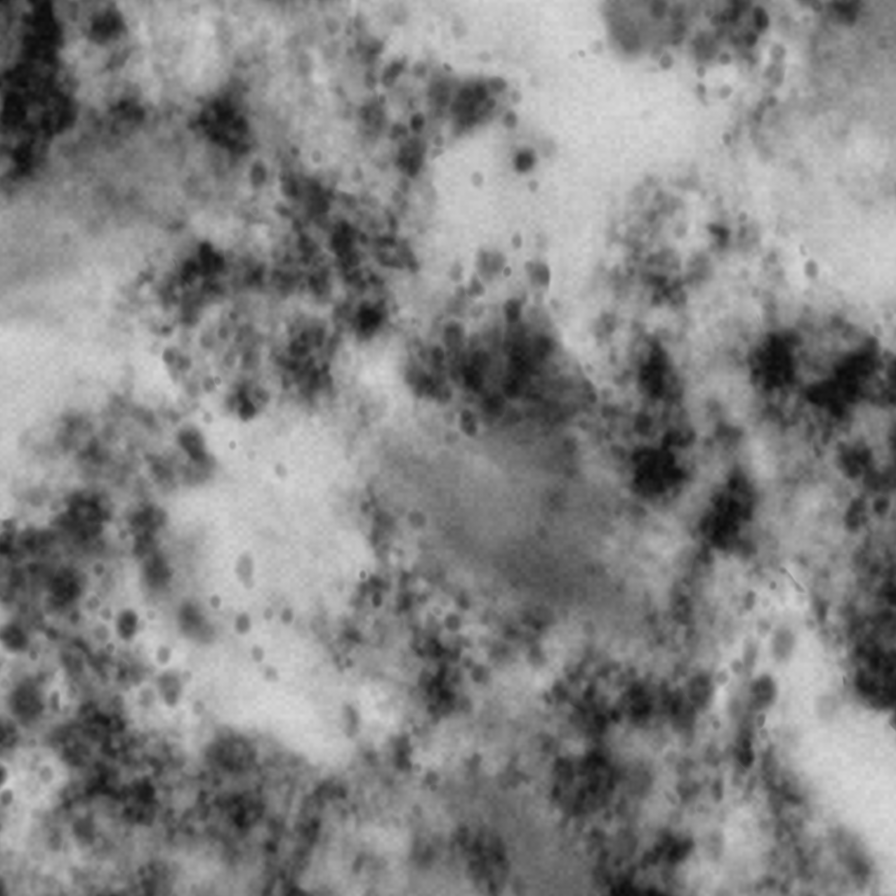
A three.js fragment shader for this texture:

```glsl
// Blurred grey mineral surface: pale smooth patches, mottled grain and dark clustered specks.
varying vec2 vUv;

const float BASE_GREY = 0.605;
const float PALE_LIMIT = 0.83;
const float BLACK_LIMIT = 0.07;

float hash(vec2 p) {
  return fract(sin(dot(p, vec2(127.1, 311.7))) * 43758.5453);
}

float valueNoise(vec2 p) {
  vec2 cell = floor(p);
  vec2 f = fract(p);
  vec2 w = f * f * f * (f * (f * 6.0 - 15.0) + 10.0);
  float low = mix(hash(cell), hash(cell + vec2(1.0, 0.0)), w.x);
  float high = mix(hash(cell + vec2(0.0, 1.0)), hash(cell + vec2(1.0, 1.0)), w.x);
  return mix(low, high, w.y);
}

// Octaves are turned against each other to hide the lattice.
float fbm(vec2 p, float gain) {
  mat2 turn = mat2(0.8, 0.6, -0.6, 0.8);
  float sum = 0.0;
  float total = 0.0;
  float weight = 1.0;
  for (int i = 0; i < 4; i++) {
    sum += weight * valueNoise(p);
    total += weight;
    weight *= gain;
    p = turn * p * 2.03 + 17.3;
  }
  return sum / total;
}

// Soft limit that rounds off the bright plateaus.
float softMin(float a, float b, float width) {
  float h = max(width - abs(a - b), 0.0) / width;
  return min(a, b) - h * h * width * 0.25;
}

// Soft upright specks, more frequent where density is high.
float specks(vec2 p, float density, float seed) {
  vec2 cell = floor(p);
  float dark = 0.0;
  for (int y = -1; y <= 1; y++) {
    for (int x = -1; x <= 1; x++) {
      vec2 id = cell + vec2(float(x), float(y));
      vec2 centre = id + vec2(hash(id + seed), hash(id + seed + 5.7));
      float radius = mix(0.32, 0.68, hash(id + seed + 11.3));
      float present = smoothstep(-0.08, 0.08, density - hash(id + seed + 23.9));
      float strength = mix(0.35, 1.0, hash(id + seed + 31.1));
      float blob = 1.0 - smoothstep(radius * 0.25, radius, length(p - centre));
      dark = max(dark, blob * present * strength);
    }
  }
  return dark;
}

void main() {
  // Strata: level near the top, sloping down to the right near the bottom.
  vec2 wobble = vec2(fbm(vUv * 4.0 + 3.1, 0.5), fbm(vUv * 4.0 + 41.7, 0.5)) - 0.5;
  vec2 flow = vUv + 0.16 * wobble;
  flow.y += 0.5 * flow.x * (1.0 - flow.y);

  // Broad tone and the masks that separate smooth from grainy ground.
  float broad = fbm(flow * vec2(2.7, 5.2) + 8.4, 0.5);
  float pale = smoothstep(0.54, 0.68, broad);
  float rough = smoothstep(0.33, 0.52, fbm(flow * vec2(3.2, 4.6) + 60.2, 0.5));
  float busy = rough * (1.0 - pale);

  // Mottling, with deeper darks than lights.
  vec2 grainPlace = vUv + 0.03 * wobble;
  float mottle = fbm(grainPlace * vec2(13.0, 11.0) + 25.6, 0.7) - 0.5;
  float tone = BASE_GREY + 0.95 * (broad - 0.5);
  tone += 1.5 * mix(0.12, 1.0, busy) * min(mottle, 0.55 * mottle);

  // Dark clumps and the specks gathered around them.
  float cluster = fbm(flow * vec2(5.5, 6.5) + 92.8, 0.5);
  float clump = smoothstep(0.56, 0.74, cluster) * (1.0 - pale);
  float density = mix(0.03, 0.75, smoothstep(0.42, 0.68, cluster)) * mix(0.15, 1.0, busy);
  float largeSpecks = specks(grainPlace * vec2(27.0, 20.0), density, 2.0);
  float smallSpecks = specks(grainPlace * vec2(50.0, 42.0), density, 70.0);
  tone *= 1.0 - 0.45 * clump;
  tone *= 1.0 - 0.58 * largeSpecks;
  tone *= 1.0 - 0.32 * smallSpecks;

  // Round off the extremes and add a faint fine grain.
  tone = softMin(tone, PALE_LIMIT, 0.12);
  tone = -softMin(-tone, -BLACK_LIMIT, 0.08);
  tone += 0.06 * (valueNoise(vUv * 190.0) - 0.5);

  gl_FragColor = vec4(vec3(tone), 1.0);
}
```
